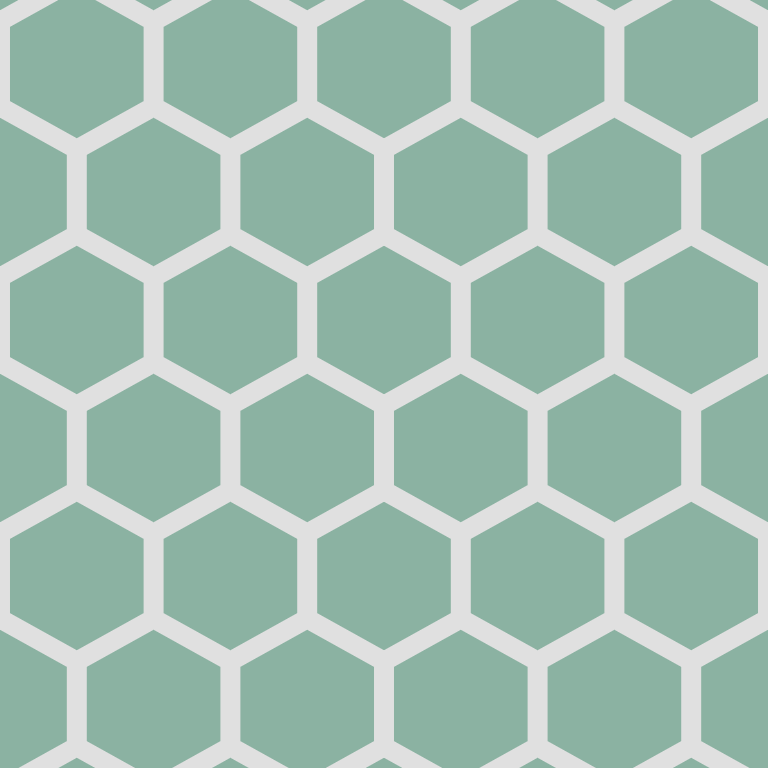
A WebGL 1 fragment shader for this pattern:

```glsl
precision highp float;

uniform vec2 u_resolution;

const vec2 CELLS = vec2(5.0, 6.0);      // columns and rows; rows must be even to tile
const float TILE_SCALE = 0.87;          // tile size relative to its cell
const vec3 TILE_COLOR = vec3(0.545, 0.698, 0.635);
const vec3 GROUT_COLOR = vec3(0.88);

// Hexagonal norm: 0 at the cell centre, 1 on the cell border.
float hexNorm(vec2 p) {
  p = abs(p);
  return max(2.0 * p.x, p.x + 1.5 * p.y);
}

// Offset to the nearest centre of a lattice repeating every 1 column and 2 rows.
vec2 wrapToCentre(vec2 p) {
  vec2 period = vec2(1.0, 2.0);
  return mod(p + 0.5 * period, period) - 0.5 * period;
}

void main() {
  vec2 uv = gl_FragCoord.xy / u_resolution;
  vec2 p = uv * CELLS - vec2(0.0, 0.5);

  // Two interleaved lattices make the staggered rows.
  float evenRows = hexNorm(wrapToCentre(p));
  float oddRows = hexNorm(wrapToCentre(p - vec2(0.5, 1.0)));
  float cell = min(evenRows, oddRows);

  // Edge smoothing about one pixel wide, measured in the hexagonal norm.
  float pixel = 2.0 * CELLS.x / min(u_resolution.x, u_resolution.y);
  float grout = clamp((cell - TILE_SCALE) / pixel + 0.5, 0.0, 1.0);

  gl_FragColor = vec4(mix(TILE_COLOR, GROUT_COLOR, grout), 1.0);
}
```
